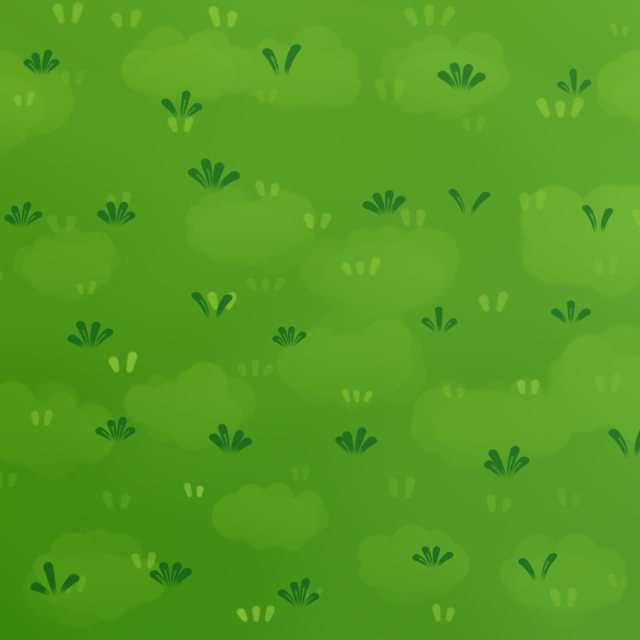
A Shadertoy shader for this texture:

```glsl
vec3 hash3(vec2 p) {
    vec3 q = vec3(dot(p, vec2(127.1, 311.7)), dot(p, vec2(269.5, 183.3)), dot(p, vec2(419.2, 371.9)));
    return fract(sin(q) * 43758.55);
}

// Staggered, jittered centre of a grid cell, in cell units
vec2 scatter(vec2 cell, float jitter, float seed) {
    vec2 offset = (hash3(cell + seed).xy - 0.5) * jitter;
    return cell + 0.5 + offset + vec2(0.5 * mod(cell.y, 2.0), 0.0);
}

float cover(float dist, float softness) {
    return 1.0 - smoothstep(-softness, softness, dist);
}

// Capsule along y whose radius changes from foot to tip
float leaf(vec2 p, float len, float foot, float tip) {
    float h = clamp(p.y / len, 0.0, 1.0);
    return length(p - vec2(0.0, h * len)) - mix(foot, tip, h);
}

vec2 tilt(vec2 p, float angle) {
    float c = cos(angle), s = sin(angle);
    return vec2(c * p.x - s * p.y, s * p.x + c * p.y);
}

// Soft bush shapes made of overlapping round puffs
float bushes(vec2 uv) {
    float size = 0.25, total = 0.0;
    for (int k = 0; k < 9; k++) {
        vec2 cell = floor(uv / size) + vec2(k % 3 - 1, k / 3 - 1);
        vec3 rnd = hash3(cell + 5.3);
        float scale = mix(0.7, 1.15, rnd.x);
        vec2 p = (uv - scatter(cell, 0.5, 17.0) * size) / scale;
        float shape = cover((length(p / vec2(0.1, 0.055)) - 1.0) * 0.055, 0.007);
        for (int i = 0; i < 10; i++) {
            vec3 puff = hash3(cell * 3.7 + float(i) * 1.91);
            float angle = (float(i) + puff.x) * 0.628;
            vec2 centre = vec2(0.085 * cos(angle), 0.04 * sin(angle) + 0.008);
            float disc = cover(length(p - centre) - mix(0.02, 0.05, puff.y), 0.004);
            shape = max(shape, disc * mix(0.45, 1.0, puff.z));
        }
        float fade = mix(0.6, 1.0, smoothstep(-0.08, 0.03, p.y));
        total = max(total, shape * fade * mix(0.65, 1.0, rnd.y));
    }
    return total;
}

// Pairs and triples of pale petals
float petals(vec2 uv, float edge) {
    float size = 0.152, total = 0.0;
    for (int k = 0; k < 9; k++) {
        vec2 cell = floor(uv / size) + vec2(k % 3 - 1, k / 3 - 1);
        vec3 rnd = hash3(cell + 41.7);
        vec2 p = (uv - scatter(cell, 0.6, 63.0) * size) / mix(0.75, 1.2, rnd.x);
        int count = rnd.y > 0.8 ? 3 : 2;
        for (int i = 0; i < count; i++) {
            vec3 petal = hash3(cell * 2.3 + float(i) * 7.7);
            float side = float(i) - 0.5 * float(count - 1);
            vec2 q = tilt(p - vec2(side * 0.019, 0.0), side * 0.45 + petal.x * 0.3 - 0.15);
            float shape = cover(leaf(q, mix(0.009, 0.019, petal.y), 0.0045, 0.0068), edge);
            total = max(total, shape * mix(0.2, 0.85, rnd.z * rnd.z) * mix(0.75, 1.0, petal.z));
        }
    }
    return total;
}

// Dark tufts: fanned blades with a pale slit and a fading foot
float tufts(vec2 uv, float edge) {
    float size = 0.192, total = 0.0;
    for (int k = 0; k < 9; k++) {
        vec2 cell = floor(uv / size) + vec2(k % 3 - 1, k / 3 - 1);
        vec3 rnd = hash3(cell + 88.1);
        vec2 p = (uv - scatter(cell, 0.55, 29.0) * size) / mix(0.8, 1.12, rnd.x);
        p = tilt(p, (rnd.z - 0.5) * 0.3);
        int count = 2 + int(rnd.y * 2.9);
        for (int i = 0; i < count; i++) {
            vec3 blade = hash3(cell * 1.7 + float(i) * 3.3);
            float side = 2.0 * float(i) / float(count - 1) - 1.0;
            float spread = count == 2 ? 0.42 : 0.75;
            float len = 0.043 * (1.0 - 0.3 * abs(side) * step(2.5, float(count))) * mix(0.8, 1.1, blade.x);
            vec2 q = tilt(p - vec2(side * 0.008, 0.0), side * spread + (blade.y - 0.5) * 0.25);
            q.x -= side * 7.0 * q.y * (q.y - len);
            q.x += side * 0.002;
            float shape = cover(leaf(q, len, 0.0025, 0.0068), edge);
            float slit = cover(leaf(q - vec2(-side * 0.001, 0.006), len * 0.6, 0.0006, 0.0018), edge);
            shape *= 1.0 - 0.75 * slit * step(0.45, blade.z);
            total = max(total, shape * smoothstep(-0.002, 0.016, q.y));
        }
    }
    return total;
}

void mainImage(out vec4 fragColor, in vec2 fragCoord) {
    vec2 uv = fragCoord / iResolution.y;
    float edge = max(0.0014, 0.8 / iResolution.y);

    // Meadow light, darkest at the lower left
    vec3 lower = mix(vec3(0.22, 0.525, 0.04), vec3(0.33, 0.615, 0.16), uv.x);
    vec3 upper = mix(vec3(0.345, 0.625, 0.12), vec3(0.38, 0.66, 0.18), uv.x);
    vec3 color = mix(lower, upper, smoothstep(-0.1, 1.1, uv.y));
    float drift = sin(uv.x * 9.0 + 2.0 * sin(uv.y * 7.0)) * sin(uv.y * 11.0 + sin(uv.x * 8.0));
    color += 0.01 * drift;

    // Foliage layers
    color += vec3(0.065, 0.052, 0.022) * bushes(uv);
    color = mix(color, vec3(0.56, 0.79, 0.22), petals(uv, edge * 1.5));
    vec3 bladeColor = mix(vec3(0.07, 0.38, 0.08), vec3(0.19, 0.5, 0.18), 0.5 * (uv.x + uv.y));
    color = mix(color, bladeColor, 0.95 * tufts(uv, edge));

    fragColor = vec4(color, 1.0);
}
```
